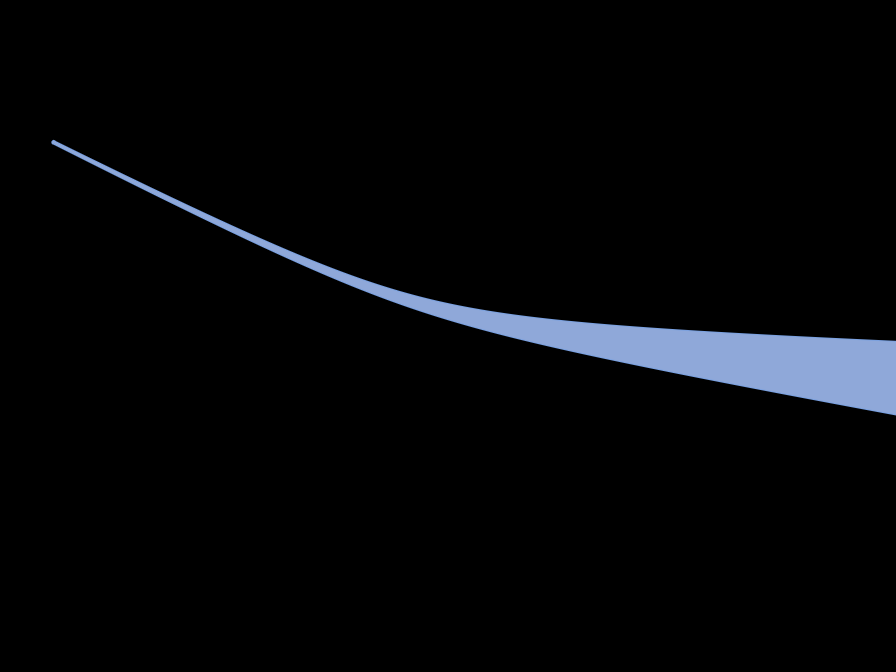
Give the GLSL for this background, as a Shadertoy shader.

```glsl
// A pale blue blade sweeping across black, widening from a thin tip to the right edge.
// Its upper and lower edges are hyperbola branches; signed distances to both bound
// the fill, a fine rim tints the outline and a small disc rounds the tip.

#define FILL_COLOR vec3(0.56, 0.66, 0.85)
#define RIM_COLOR vec3(0.46, 0.62, 0.88)
#define RIM_WIDTH 0.0026
#define TIP_CENTER vec2(0.0799, 0.7882)
#define TIP_RADIUS 0.0035
// Bend centre (x, y) of each edge, in canvas heights
#define UPPER_CENTER vec2(0.6111, 0.5104)
#define LOWER_CENTER vec2(0.6024, 0.5061)
// Mean fall, half the change of slope, roundness of the bend
#define UPPER_BEND vec3(0.2725, 0.2375, 0.0521)
#define LOWER_BEND vec3(0.348, 0.17, 0.0382)

// Approximate signed distance to a hyperbola branch, positive above it
float distanceAbove(vec2 p, vec2 center, vec3 bend) {
    float u = p.x - center.x;
    float root = length(vec2(bend.y * u, bend.z));
    float height = center.y - bend.x * u + root;
    float slope = -bend.x + bend.y * bend.y * u / root;
    return (p.y - height) / sqrt(1.0 + slope * slope);
}

void mainImage(out vec4 fragColor, in vec2 fragCoord) {
    vec2 p = fragCoord / iResolution.y;
    float pixel = 1.0 / iResolution.y;

    // Blade between the two edges, cut at the tip
    float blade = max(distanceAbove(p, UPPER_CENTER, UPPER_BEND),
                      -distanceAbove(p, LOWER_CENTER, LOWER_BEND));
    blade = max(blade, TIP_CENTER.x - p.x);

    // Rounded tip
    float tip = length(p - TIP_CENTER) - TIP_RADIUS;
    float shape = min(blade, tip);

    // Smooth coverage and outline tint
    float coverage = clamp(0.5 - shape / pixel, 0.0, 1.0);
    float rim = smoothstep(-RIM_WIDTH, 0.0, shape);
    vec3 color = mix(FILL_COLOR, RIM_COLOR, rim) * coverage;
    fragColor = vec4(color, 1.0);
}
```
